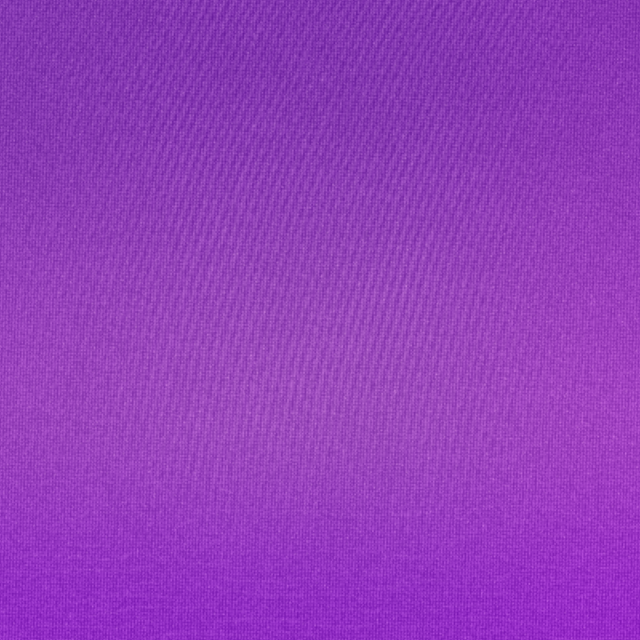
Give the GLSL for this texture, as a Shadertoy shader.

```glsl
// Purple stretch fabric: steep diagonal twill over fine ribs, with soft sheen and faint creases.

const vec3 TOP_COLOR    = vec3(0.512, 0.215, 0.692);
const vec3 MIDDLE_COLOR = vec3(0.605, 0.262, 0.748);
const vec3 BOTTOM_COLOR = vec3(0.565, 0.172, 0.768);
const vec3 SHEEN_TINT   = vec3(0.004, 0.034, -0.012); // pale glow near the center
const vec3 TWILL_TINT   = vec3(0.029, 0.034, 0.018);
const vec3 RIB_TINT     = vec3(0.036, 0.036, 0.028);
const vec3 CREASE_TINT  = vec3(0.028, 0.032, 0.018);
const vec3 SPECK_TINT   = vec3(0.070, 0.085, 0.040);
const float MIDDLE_HEIGHT = 0.36;  // height of the palest band
const float TWILL_COUNT   = 67.0;  // diagonal stripes across
const float RIB_COUNT     = 204.0; // vertical ribs across
const float ROW_COUNT     = 190.0; // stitch rows down
const float GRAIN_CELLS   = 400.0;
const float GRAIN_DEPTH   = 0.105;
const float SPECK_CELLS   = 120.0;
const float SPECK_RADIUS  = 0.16;
const float TAU = 6.2831853;

float hash(vec2 p) {
    vec3 q = fract(vec3(p.xyx) * 0.1031);
    q += dot(q, q.yzx + 33.33);
    return fract((q.x + q.y) * q.z);
}

// Smooth random value per thread cell.
float threadNoise(vec2 p) {
    vec2 cell = floor(p), f = fract(p);
    f = f * f * (3.0 - 2.0 * f);
    float low = mix(hash(cell), hash(cell + vec2(1, 0)), f.x);
    float high = mix(hash(cell + vec2(0, 1)), hash(cell + vec2(1, 1)), f.x);
    return mix(low, high, f.y);
}

// Broad mottling from layered sines, about -1 to 1.
float mottle(vec2 p) {
    float sum = 0.0, weight = 0.5;
    for (int i = 0; i < 4; i++) {
        sum += weight * sin(p.x + 1.7 * sin(p.y)) * cos(p.y + 1.3 * sin(0.7 * p.x));
        p = mat2(1.5, 1.1, -1.1, 1.5) * p + 2.3;
        weight *= 0.6;
    }
    return sum;
}

// Sparse bright lint points: nearest jittered point in cellular noise.
float lint(vec2 p, float blur) {
    vec2 cell = floor(p);
    float light = 0.0;
    for (int y = -1; y <= 1; y++)
    for (int x = -1; x <= 1; x++) {
        vec2 id = cell + vec2(x, y);
        vec2 center = id + vec2(hash(id + 11.0), hash(id + 47.0));
        float present = smoothstep(0.75, 1.0, hash(id + 83.0));
        float disc = 1.0 - smoothstep(0.0, SPECK_RADIUS + blur, distance(p, center));
        light = max(light, present * disc);
    }
    return light;
}

// Keeps a fine wave only while the canvas can resolve it.
float resolvable(float count, float pixel) {
    return 1.0 - smoothstep(0.38, 0.5, count * pixel);
}

void mainImage(out vec4 fragColor, in vec2 fragCoord) {
    vec2 uv = fragCoord / iResolution.xy;
    float pixel = 1.0 / min(iResolution.x, iResolution.y);
    float patches = mottle(uv * vec2(9.0, 7.0));

    // Lighting gradient with a central sheen, warmer toward the right.
    vec3 color = mix(BOTTOM_COLOR, MIDDLE_COLOR, smoothstep(0.0, MIDDLE_HEIGHT, uv.y));
    color = mix(color, TOP_COLOR, smoothstep(MIDDLE_HEIGHT, 0.95, uv.y));
    vec2 glow = (uv - vec2(0.5, 0.42)) / vec2(0.4, 0.3);
    color += SHEEN_TINT * exp(-dot(glow, glow));
    color += vec3(0.024, -0.008, 0.014) * smoothstep(0.6, 1.0, uv.x);
    color += 0.007 * patches;

    // Twill stripes tilt further over toward the top and fade at the sides and foot.
    float lean = 0.08 * uv.y + 0.21 * uv.y * uv.y;
    float wobble = 0.0012 * sin(uv.y * 23.0 + uv.x * 9.0) + 0.0009 * patches;
    float twill = sin(TAU * TWILL_COUNT * (uv.x - lean + wobble));
    float sides = smoothstep(-0.1, 0.35, uv.x) * (1.0 - smoothstep(0.62, 1.05, uv.x));
    float strength = (0.15 + 0.85 * sides) * mix(0.2, 1.0, smoothstep(0.1, 0.5, uv.y));
    strength *= 0.85 + 0.35 * patches;
    color += TWILL_TINT * twill * strength;

    // Fine ribs broken into beads by stitch rows.
    float rib = sin(TAU * RIB_COUNT * (uv.x - 0.02 * uv.y)) * resolvable(RIB_COUNT, pixel);
    float row = sin(TAU * ROW_COUNT * (uv.y + 0.01 * uv.x)) * resolvable(ROW_COUNT, pixel);
    color += RIB_TINT * (rib * (0.75 + 0.25 * row) + 0.3 * row);

    // Broken horizontal creases, mostly near the foot and the right edge.
    float bend = uv.y + 0.006 * sin(uv.x * 14.0) + 0.004 * sin(uv.x * 37.0 + uv.y * 60.0);
    float fold = pow(0.5 + 0.5 * sin(TAU * 46.0 * bend + 2.0 * patches), 5.0);
    float broken = smoothstep(0.4, 0.8, threadNoise(uv * vec2(22.0, 60.0)));
    float creaseZone = max(1.0 - smoothstep(0.1, 0.36, uv.y), 0.5 * smoothstep(0.75, 1.0, uv.x));
    color += CREASE_TINT * (fold - 0.2) * broken * creaseZone;

    // Thread grain and lint.
    float grain = threadNoise(uv * GRAIN_CELLS) - 0.5;
    color += GRAIN_DEPTH * grain * vec3(1.0, 0.9, 0.8);
    color += SPECK_TINT * lint(uv * SPECK_CELLS, SPECK_CELLS * pixel);

    fragColor = vec4(clamp(color, 0.0, 1.0), 1.0);
}
```
